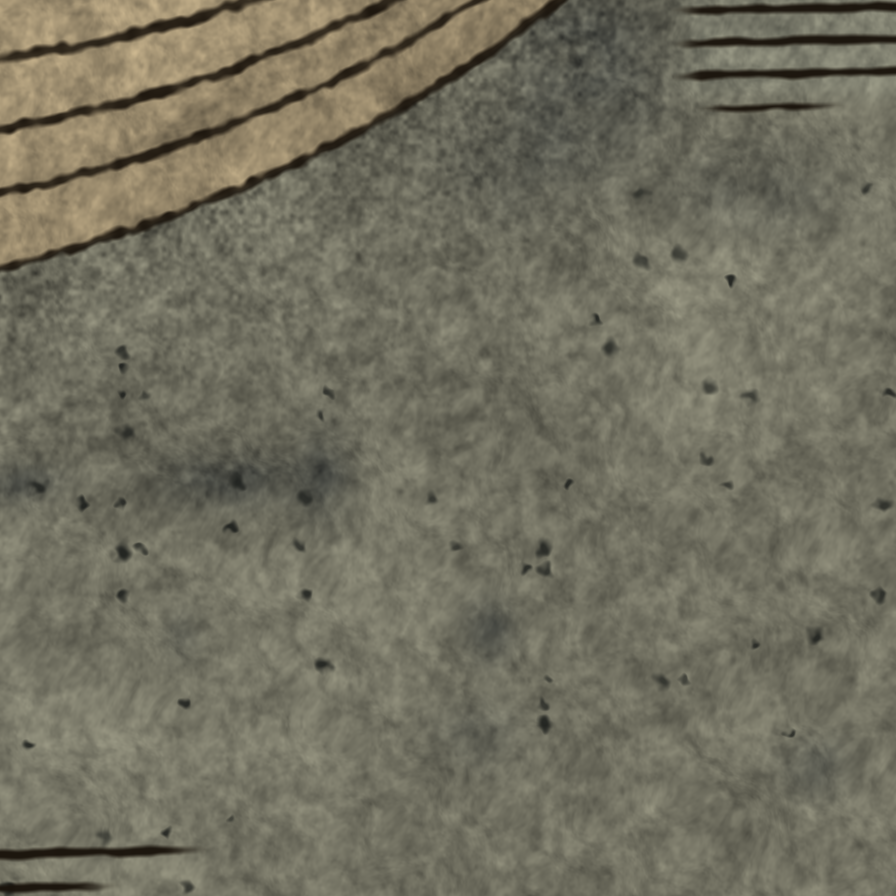
A WebGL 2 fragment shader for this texture:

```glsl
#version 300 es
precision highp float;
// Mottled grey stone with a tan ringed disc corner, ruled ink dashes and dark pits.
uniform vec2 u_resolution;
out vec4 fragColor;

float hash(vec2 p) {
  vec3 q = fract(vec3(p.xyx) * 0.1031);
  q += dot(q, q.yzx + 33.33);
  return fract((q.x + q.y) * q.z);
}

float noise(vec2 p) {
  vec2 i = floor(p), f = fract(p);
  f = f * f * (3.0 - 2.0 * f);
  return mix(mix(hash(i), hash(i + vec2(1, 0)), f.x),
             mix(hash(i + vec2(0, 1)), hash(i + vec2(1, 1)), f.x), f.y);
}

float fbm(vec2 p) {
  float sum = 0.0, amp = 0.5;
  for (int i = 0; i < 3; i++) {
    sum += amp * (noise(p) - 0.5);
    p = mat2(1.6, 1.2, -1.2, 1.6) * p + 17.3;
    amp *= 0.55;
  }
  return sum;
}

// Soft elliptical spot.
float spot(vec2 p, vec2 centre, vec2 size) {
  vec2 d = (p - centre) / size;
  return exp(-dot(d, d));
}

// Ink coverage for a stroke at distance d.
float ink(float d, float halfWidth) {
  float soft = 0.0026 + 0.6 / u_resolution.y;
  return 1.0 - smoothstep(halfWidth - soft, halfWidth + soft, abs(d));
}

// Slightly rising ruled stroke with tapered ends.
float dash(vec2 p, float y, float x0, float x1, float halfWidth) {
  float wobble = 0.003 * (noise(vec2(p.x * 45.0, y * 90.0)) - 0.5);
  float ends = smoothstep(x0 - 0.012, x0 + 0.03, p.x) * (1.0 - smoothstep(x1 - 0.05, x1 + 0.012, p.x));
  float width = halfWidth * (0.7 + 0.6 * noise(vec2(p.x * 60.0, y * 50.0)));
  return ink(p.y - y - 0.022 * (p.x - x0) - wobble, width * (0.5 + 0.5 * ends)) * ends;
}

// Pits scattered over a jittered grid, crowded into a few short tracks.
float pits(vec2 p) {
  float total = 0.0;
  vec2 cell = floor(p * 40.0);
  for (int j = -1; j <= 1; j++)
    for (int i = -1; i <= 1; i++) {
      vec2 id = cell + vec2(i, j);
      vec2 c = (id + 0.25 + 0.5 * vec2(hash(id + 3.1), hash(id + 71.7))) / 40.0;
      float tracks = spot(c, vec2(0.148, 0.58), vec2(0.014, 0.05))
                   + spot(c, vec2(0.148, 0.39), vec2(0.014, 0.045))
                   + spot(c, vec2(0.34, 0.39), vec2(0.015, 0.05))
                   + spot(c, vec2(0.605, 0.36), vec2(0.02, 0.025))
                   + spot(c, vec2(0.612, 0.21), vec2(0.014, 0.05))
                   + spot(c, vec2(0.19, 0.05), vec2(0.02, 0.03));
      float present = step(hash(id + 19.4), 0.03 + 0.85 * tracks);
      float radius = mix(0.004, 0.0075, hash(id + 47.2));
      vec2 d = p - c + 0.009 * (vec2(noise(p * 110.0), noise(p * 110.0 + 40.0)) - 0.5);
      total = max(total, present * (1.0 - smoothstep(radius * 0.3, radius * 1.7, length(d)))
                         * mix(0.6, 1.0, hash(id + 8.8)));
    }
  return total;
}

void main() {
  vec2 p = gl_FragCoord.xy / u_resolution;
  float depth = 1.639 - length(p - vec2(-0.38, 2.295));
  float wobble = 0.003 * (noise(p * 45.0) - 0.5) + 0.003 * (noise(p * 100.0) - 0.5);
  float nearDisc = exp(-max(-depth, 0.0) * 7.0);

  // Stone: broad mottling, small grains and scratchy grit by the disc
  float broad = fbm(p * 11.0);
  float blotch = fbm(p * 32.0 + 31.0);
  float grain = fbm(p * vec2(80.0, 66.0) + 3.0 * broad);
  float grit = noise(p * mat2(130, 60, -60, 130)) + noise(p * 190.0 + 9.0) - 1.0;
  float tone = 0.438 + 0.10 * broad + 0.11 * blotch + 0.22 * grain;
  tone += (0.03 + 0.11 * nearDisc) * grit - 0.03 * nearDisc;
  tone += 0.055 * spot(p, vec2(0.79, 0.63), vec2(0.14, 0.10))
        + 0.055 * spot(p, vec2(0.02, 0.38), vec2(0.07, 0.05))
        + 0.04 * spot(p, vec2(0.42, 0.37), vec2(0.10, 0.09))
        + 0.04 * spot(p, vec2(0.15, 0.17), vec2(0.2, 0.14))
        + 0.03 * spot(p, vec2(0.97, 0.78), vec2(0.06, 0.1))
        - 0.025 * spot(p, vec2(0.3, 0.52), vec2(0.2, 0.08));

  // Cool stains
  float stain = spot(p, vec2(0.26, 0.465), vec2(0.08, 0.03))
              + 0.9 * spot(p, vec2(0.02, 0.46), vec2(0.05, 0.022))
              + 0.9 * spot(p, vec2(0.36, 0.47), vec2(0.028, 0.05))
              + 1.0 * spot(p, vec2(0.545, 0.295), vec2(0.028, 0.035))
              + 0.6 * spot(p, vec2(0.205, 0.29), vec2(0.02, 0.03))
              + 0.5 * spot(p, vec2(0.53, 0.18), vec2(0.05, 0.04))
              + 0.7 * spot(p, vec2(0.91, 0.145), vec2(0.04, 0.035))
              + 0.5 * spot(p, vec2(0.85, 0.79), vec2(0.10, 0.05))
              + 0.9 * spot(p, vec2(0.66, 0.93), vec2(0.08, 0.10))
              + 0.6 * spot(p, vec2(0.57, 0.82), vec2(0.08, 0.06));
  stain *= 0.9 + 1.2 * blotch;
  vec3 color = tone * vec3(1.01, 1.0, 0.865) - stain * vec3(0.125, 0.115, 0.085);

  float open = smoothstep(0.05, 0.1, -depth) * (1.0 - smoothstep(0.77, 0.83, p.y));
  color = mix(color, vec3(0.11, 0.12, 0.11), 0.92 * pits(p) * open);

  // Tan disc with aged blotches
  float tanTone = 0.97 + 0.25 * fbm(p * 20.0 + 5.0) + 0.25 * blotch + 0.4 * grain + 0.1 * grit;
  tanTone += 0.07 * smoothstep(0.08, 0.2, depth) - 0.09 * smoothstep(0.2, 0.6, p.x);
  float soft = 0.001 + 0.7 / u_resolution.y;
  color = mix(color, vec3(0.61, 0.548, 0.43) * tanTone, smoothstep(-soft, soft, depth + wobble));

  // Beaded rings draw together towards the right
  float lines = 0.0;
  for (int k = 0; k < 5; k++) {
    float n = float(k);
    float ring = n * (0.0755 - 0.049 * p.x) + (k == 1 ? 0.006 : 0.0);
    float bead = noise(p * 75.0 + n * 13.0);
    lines = max(lines, ink(depth - ring + wobble, 0.0026 + 0.0042 * bead) * (0.75 + 0.25 * bead));
  }

  // Pale panel under the upper strokes, then both stroke groups
  float panel = smoothstep(0.74, 0.79, p.x) * smoothstep(0.875, 0.91, p.y);
  color += panel * vec3(0.065, 0.07, 0.065);
  for (int k = 0; k < 4; k++) {
    float n = float(k), last = step(2.5, n);
    lines = max(lines, dash(p, 0.988 - 0.0365 * n, 0.755 + 0.03 * last, 1.1 - 0.16 * last, 0.0046 - 0.0016 * last));
  }
  for (int k = 0; k < 2; k++) {
    float n = float(k);
    lines = max(lines, dash(p, 0.044 - 0.038 * n, -0.1, 0.23 - 0.1 * n, 0.0044));
  }
  color = mix(color, vec3(0.10, 0.075, 0.045), 0.97 * lines);
  fragColor = vec4(clamp(color, 0.0, 1.0), 1.0);
}
```
